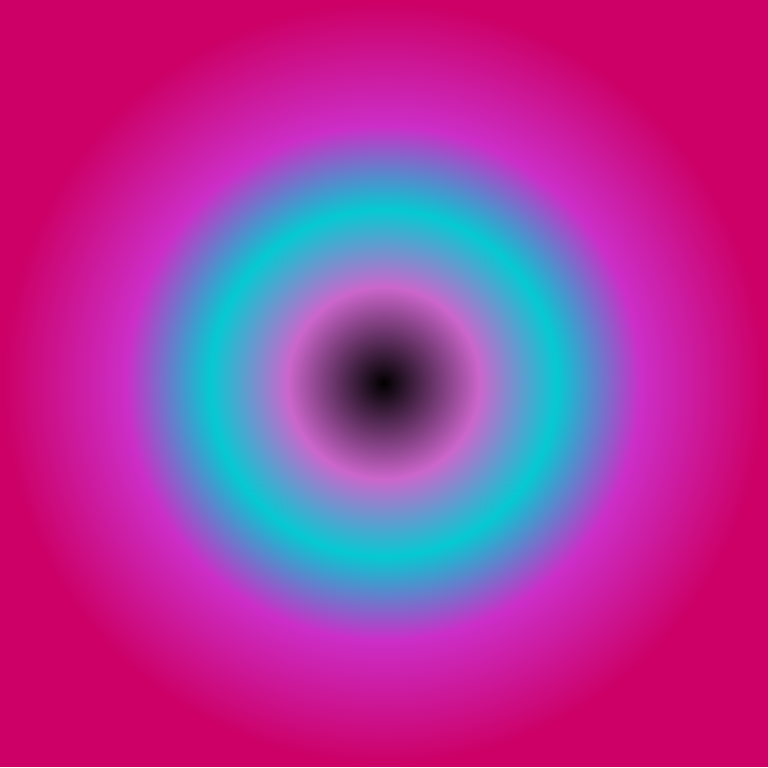
Reproduce this background procedurally as a WebGL 2 fragment shader.

```glsl
#version 300 es
precision highp float;

uniform vec2 u_resolution;
out vec4 fragColor;

const vec3 BLACK = vec3(0.0);
const vec3 ORCHID = vec3(0.80, 0.40, 0.80);
const vec3 CYAN = vec3(0.02, 0.79, 0.82);
const vec3 MAGENTA = vec3(0.80, 0.18, 0.78);
const vec3 CRIMSON = vec3(0.80, 0.0, 0.40);
const vec3 PALE = vec3(1.0);

// Linear position between two radii, held at the ends
float ramp(float inner, float outer, float radius) {
    return clamp((radius - inner) / (outer - inner), 0.0, 1.0);
}

// Concentric colour stops, from the dark core outward
vec3 radialGradient(float radius) {
    vec3 color = mix(BLACK, ORCHID, ramp(0.0, 0.125, radius));
    color = mix(color, CYAN, ramp(0.125, 0.226, radius));
    color = mix(color, MAGENTA, ramp(0.226, 0.335, radius));
    return mix(color, CRIMSON, ramp(0.335, 0.497, radius));
}

// Pixel coverage of a strip along the lower edge
float bottomStrip(float y, float height, float pixel) {
    return clamp((height - y) / pixel + 0.5, 0.0, 1.0);
}

void main() {
    float side = min(u_resolution.x, u_resolution.y);
    vec2 position = (gl_FragCoord.xy - 0.5 * u_resolution) / side;
    vec2 center = vec2(0.0, 0.0007);

    vec3 color = radialGradient(length(position - center));

    // Hairline at the lower edge
    float strip = bottomStrip(gl_FragCoord.y / side, 0.0013, 1.0 / side);
    color = mix(color, PALE, strip);

    fragColor = vec4(color, 1.0);
}
```
